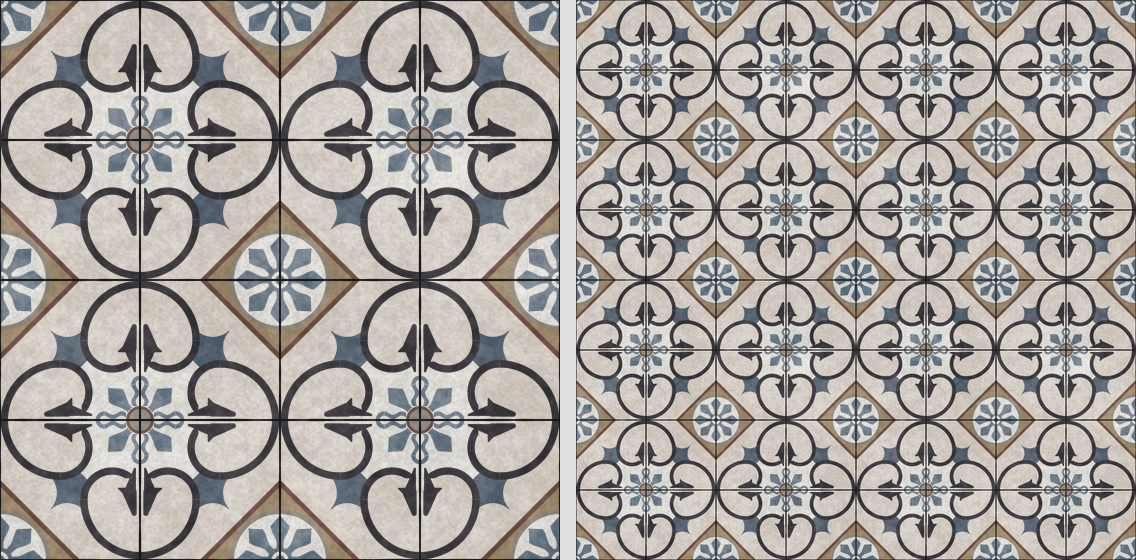
Left: one tile. Right: repeated 2 by 2.
This pattern is drawn by a WebGL 1 fragment shader. Its source:

```glsl
precision highp float;
uniform vec2 u_resolution;

const float REPEATS = 2.0;
const float HALF_CELL = 1.92;
const float PI = 3.14159265;

float hash(vec2 p) {
  return fract(sin(dot(p, vec2(127.1, 311.7))) * 43758.5453);
}

// Value noise that wraps after a whole number of lattice steps
float wrapNoise(vec2 uv, float period) {
  vec2 p = uv * period;
  vec2 i = floor(p), f = fract(p);
  f = f * f * (3.0 - 2.0 * f);
  vec2 a = mod(i, period), b = mod(i + 1.0, period);
  return mix(mix(hash(a), hash(vec2(b.x, a.y)), f.x),
             mix(hash(vec2(a.x, b.y)), hash(b), f.x), f.y);
}

float wrapFbm(vec2 uv, float period) {
  float sum = 0.0, gain = 0.5;
  for (int k = 0; k < 4; k++) {
    sum += gain * wrapNoise(uv, period);
    period *= 2.0;
    gain *= 0.5;
  }
  return sum / 0.9375;
}

float fill(float d, float aa) {
  return 1.0 - smoothstep(-aa, aa, d);
}

float ring(vec2 p, float radius, float halfWidth) {
  return abs(length(p) - radius) - halfWidth;
}

float taper(vec2 p, vec2 a, vec2 b, float ra, float rb) {
  vec2 ab = b - a;
  float h = clamp(dot(p - a, ab) / dot(ab, ab), 0.0, 1.0);
  return length(p - a - ab * h) - mix(ra, rb, h);
}

// Flared petal with a pointed end; s = (along, sideways)
float petal(vec2 s, float tip) {
  float flare = 0.045 + 0.085 * smoothstep(0.22, tip - 0.14, s.x);
  float width = min(flare, (tip - s.x) * 0.9);
  return max((s.y - width) * 0.8, 0.12 - s.x);
}

// Outer arc, inward curl and leaf of one half lobe
float scroll(vec2 q) {
  vec2 curlCentre = vec2(0.38, 1.09);
  float arc = max(ring(q - vec2(0.0, 1.09), 0.77, 0.05), 1.09 - q.y);
  float curlEnd = q.x < curlCentre.x ? 0.80 : 1.09;
  float curl = max(ring(q - curlCentre, 0.39, 0.05), q.y - curlEnd);
  vec2 heart = vec2(0.14, 1.0);
  float leaf = taper(q, heart, vec2(0.08, 1.28), 0.095, 0.035);
  leaf = min(leaf, taper(q, heart, vec2(0.29, 0.94), 0.08, 0.012));
  leaf = min(leaf, taper(q, heart, vec2(0.07, 0.67), 0.085, 0.015));
  return min(min(arc, curl), leaf);
}

// Four-pointed concave spur on the diagonal between lobes
float spur(vec2 q) {
  float box = max(max(q.y - 1.22, 0.72 - q.x), (1.54 - q.x - q.y) * 0.7);
  return max(box, 0.32 - length(q - vec2(1.0, 1.46)));
}

// Wavy ribbon looping over the axis
float ribbon(vec2 q) {
  float cap = max(ring(q - vec2(0.0, 0.49), 0.09, 0.028), 0.49 - q.y);
  float wave = 0.065 + 0.025 * cos((0.49 - q.y) * PI / 0.12);
  float legs = max((abs(q.x - wave) - 0.03) * 0.85, max(q.y - 0.49, 0.19 - q.y));
  return min(cap, legs);
}

void main() {
  vec2 uv = gl_FragCoord.xy / u_resolution;
  float aa = 1.4 * REPEATS * HALF_CELL / min(u_resolution.x, u_resolution.y);
  vec2 p = (fract(uv * REPEATS) - 0.5) * 2.0 * HALF_CELL;
  vec2 m = abs(p);
  vec2 q = vec2(min(m.x, m.y), max(m.x, m.y));
  vec2 corner = HALF_CELL - m;

  // Surface wear
  float cloud = wrapFbm(uv, 10.0);
  float grain = wrapFbm(uv, 64.0);
  float wear = smoothstep(0.25, 0.75, 0.5 * (cloud + grain));

  vec3 cream = mix(vec3(0.79, 0.755, 0.72), vec3(0.86, 0.835, 0.81), wear);
  vec3 white = mix(vec3(0.83, 0.82, 0.80), vec3(0.90, 0.89, 0.87), wear);
  vec3 ink = mix(vec3(0.19, 0.18, 0.20), vec3(0.29, 0.28, 0.30), wear);
  vec3 slate = mix(vec3(0.29, 0.34, 0.40), vec3(0.41, 0.45, 0.50), wear);
  vec3 blue = mix(vec3(0.35, 0.41, 0.47), vec3(0.52, 0.56, 0.60), wear);
  vec3 brown = mix(vec3(0.38, 0.27, 0.23), vec3(0.48, 0.36, 0.31), wear);
  vec3 tan = mix(vec3(0.57, 0.49, 0.39), vec3(0.67, 0.59, 0.48), wear);
  vec3 grey = mix(vec3(0.51, 0.48, 0.44), vec3(0.61, 0.58, 0.54), wear);

  // Pale ground between the lobes
  float ground = max(0.39 - length(q - vec2(0.38, 1.09)), q.y - 1.3);
  ground = max(ground, (q.x + q.y - 1.54) * 0.7);
  vec3 color = mix(cream, white, fill(ground, aa));

  // Lobes and spurs
  color = mix(color, slate, fill(spur(q), aa));
  color = mix(color, ink, fill(scroll(q), aa));

  // Central flower
  vec2 diagonal = vec2(q.x + q.y, q.y - q.x) * 0.7071;
  float flower = min(ribbon(q), max(petal(diagonal, 0.62), 0.2 - diagonal.x));
  color = mix(color, blue, fill(flower, aa));
  color = mix(color, brown, fill(length(p) - 0.19, aa));
  color = mix(color, grey, fill(length(p) - 0.15, aa));

  // Corner diamond with its eight-petal rosette
  float diamond = (corner.x + corner.y - 1.1) * 0.7071;
  float radius = length(corner);
  float angle = mod(atan(corner.y, corner.x + 1e-5) + PI / 8.0, PI / 4.0) - PI / 8.0;
  vec2 spoke = radius * vec2(cos(angle), abs(sin(angle)));
  color = mix(color, brown, fill(diamond, aa));
  color = mix(color, tan, fill(diamond + 0.065, aa));
  color = mix(color, grey, fill(radius - 0.69, aa));
  color = mix(color, white, fill(radius - 0.63, aa));
  color = mix(color, blue, fill(petal(spoke, 0.61), aa));
  color = mix(color, blue, fill(radius - 0.17, aa));
  color = mix(color, white, fill(ring(corner, 0.09, 0.025), aa));

  // Fine speckle and uneven grout
  color *= 0.96 + 0.08 * wrapNoise(uv, 256.0);
  float joint = min(q.x, min(corner.x, corner.y));
  float jointWidth = 0.011 + 0.006 * wrapNoise(uv, 48.0);
  color = mix(color, vec3(0.09, 0.09, 0.09), fill(joint - jointWidth, aa));
  gl_FragColor = vec4(color, 1.0);
}
```
